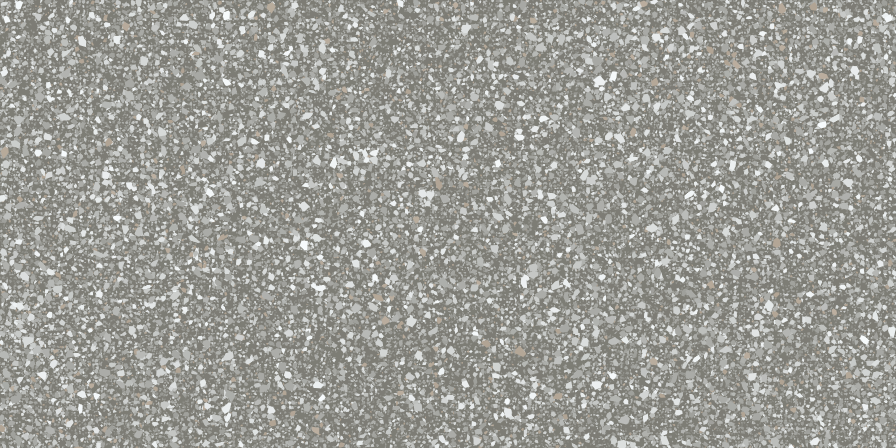
Reproduce this texture procedurally as a Shadertoy shader.

```glsl
const vec3 CEMENT = vec3(0.490, 0.488, 0.458);
const vec3 STONE_GREY = vec3(0.54, 0.54, 0.515);
const vec3 STONE_WHITE = vec3(0.95, 0.965, 0.97);
const vec3 STONE_TAN = vec3(0.70, 0.64, 0.57);

vec3 hash3(vec2 p) {
    vec3 h = fract(p.xyx * vec3(0.1031, 0.1030, 0.0973));
    h += dot(h, h.yxz + 33.33);
    return fract((h.xxy + h.yzz) * h.zyx);
}

// Slow drift in how densely the chips are packed
float packing(vec2 p) {
    float wave = sin(p.x * 4.1 + 1.7 * sin(p.y * 3.3)) + sin(p.y * 5.7 - p.x * 2.3);
    return 1.0 + 0.06 * wave;
}

// Signed distance to a broken chip: six irregular half planes
float chipDistance(vec2 p, vec2 id, float radius, float stretch) {
    float turn = 6.2832 * hash3(id + 19.7).x;
    vec2 axis = vec2(cos(turn), sin(turn));
    p = vec2(dot(p, axis), dot(p, vec2(-axis.y, axis.x)));
    p *= vec2(stretch, 1.0 / stretch);
    float d = -1.0;
    for (int i = 0; i < 6; i++) {
        vec3 rnd = hash3(id + 7.31 * float(i) + 3.1);
        float angle = 1.0472 * (float(i) + 0.8 * (rnd.x - 0.5));
        float reach = radius * mix(0.60, 1.08, rnd.y);
        d = max(d, dot(p, vec2(cos(angle), sin(angle))) - reach);
    }
    return d;
}

vec3 stoneColour(vec3 rnd, float low, float high) {
    float tone = mix(low, high, pow(rnd.x, 1.5));
    vec3 stone = mix(STONE_GREY, STONE_WHITE, tone);
    return mix(stone, STONE_TAN, 0.85 * step(0.955, rnd.y));
}

// Scatters one size of chip over the colour beneath
vec3 scatter(vec3 base, vec2 uv, float cells, float share, float low, float high, float seed) {
    vec2 p = uv * cells;
    vec2 cell = floor(p);
    float pixel = cells / iResolution.y;
    for (int y = -1; y <= 1; y++) {
        for (int x = -1; x <= 1; x++) {
            vec2 corner = cell + vec2(x, y);
            vec2 id = corner + seed;
            vec3 place = hash3(id);
            if (place.z > share * packing(corner / cells)) continue;
            vec3 shape = hash3(id + 57.9);
            vec2 centre = corner + mix(vec2(0.15), vec2(0.85), place.xy);
            float radius = mix(0.27, 0.44, shape.x);
            float stretch = mix(0.72, 1.22, shape.y);
            float d = chipDistance(p - centre, id, radius, stretch);
            float cover = clamp(0.5 - d / pixel, 0.0, 1.0);
            base = mix(base, stoneColour(hash3(id + 101.3), low, high), cover);
        }
    }
    return base;
}

void mainImage(out vec4 fragColor, in vec2 fragCoord) {
    vec2 uv = fragCoord / iResolution.y;

    // Cement with faint mottling
    vec3 colour = CEMENT + 0.012 * (packing(uv * 9.0) - 1.0);

    // Dust, grit, pebbles and large chips, finest first
    colour = scatter(colour, uv, 170.0, 0.60, 0.02, 0.65, 11.0);
    colour = scatter(colour, uv, 104.0, 0.62, 0.12, 0.92, 223.0);
    colour = scatter(colour, uv, 62.0, 0.46, 0.20, 1.00, 447.0);
    colour = scatter(colour, uv, 40.0, 0.27, 0.28, 1.05, 683.0);

    fragColor = vec4(clamp(colour, 0.0, 1.0), 1.0);
}
```
